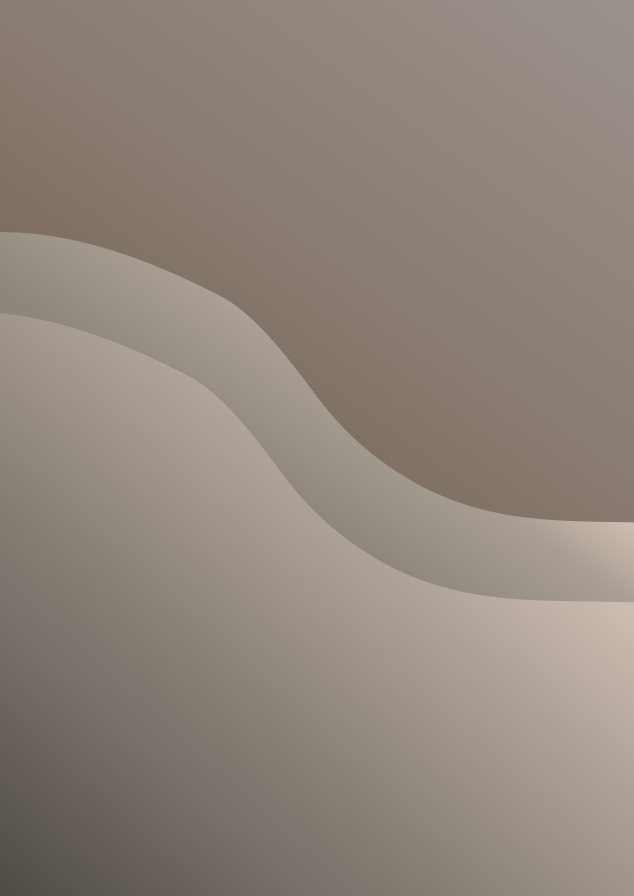
This background is drawn by a Shadertoy shader. Its source:

```glsl
// Two overlapping waves in warm taupe gradients below a brown-grey sky.

// Wave crest knots: x, height, slope (canvas fractions)
const int KNOTS = 5;
const vec3 CREST[KNOTS] = vec3[KNOTS](
    vec3(0.000, 0.741,  0.000),
    vec3(0.349, 0.669, -0.368),
    vec3(0.496, 0.561, -0.956),
    vec3(0.643, 0.466, -0.425),
    vec3(1.000, 0.417, -0.014));
const vec2 FRONT_SHIFT = vec2(-0.052, -0.0885);

// Gradient axes
const vec2 SKY_AXIS = vec2(0.418, 0.810);
const vec2 FRONT_AXIS = vec2(0.673, 1.055);

// Gradient stops: red, green, blue, position along the axis
const int STOPS = 5;
const vec4 SKY[STOPS] = vec4[STOPS](
    vec4(0.498, 0.431, 0.380, -0.21),
    vec4(0.506, 0.447, 0.400, -0.15),
    vec4(0.541, 0.490, 0.451,  0.00),
    vec4(0.576, 0.533, 0.498,  0.22),
    vec4(0.608, 0.573, 0.557,  0.42));
const vec4 BAND[STOPS] = vec4[STOPS](
    vec4(0.557, 0.525, 0.482, -0.260),
    vec4(0.608, 0.573, 0.533, -0.195),
    vec4(0.659, 0.620, 0.580, -0.130),
    vec4(0.725, 0.671, 0.627, -0.100),
    vec4(0.796, 0.733, 0.690, -0.060));
const vec4 FRONT[STOPS] = vec4[STOPS](
    vec4(0.314, 0.294, 0.271, 0.00),
    vec4(0.471, 0.439, 0.416, 0.33),
    vec4(0.529, 0.498, 0.455, 0.48),
    vec4(0.690, 0.643, 0.604, 0.81),
    vec4(0.796, 0.733, 0.690, 1.00));

// Multi-stop linear gradient
vec3 gradient(vec4 stops[STOPS], float t) {
    vec3 color = stops[0].rgb;
    for (int i = 1; i < STOPS; i++) {
        float start = stops[i - 1].a;
        float amount = clamp((t - start) / (stops[i].a - start), 0.0, 1.0);
        color = mix(color, stops[i].rgb, amount);
    }
    return color;
}

// Cubic Hermite curve through the knots, straight beyond the last one
float crestHeight(float x) {
    vec3 last = CREST[KNOTS - 1];
    float height = last.y + last.z * (x - last.x);
    for (int i = 0; i < KNOTS - 1; i++) {
        vec3 a = CREST[i];
        vec3 b = CREST[i + 1];
        if (x >= a.x && x < b.x) {
            float span = b.x - a.x;
            float t = (x - a.x) / span;
            float s = 1.0 - t;
            height = mix(a.y, b.y, t * t * (3.0 - 2.0 * t))
                   + span * t * s * (a.z * s - b.z * t);
        }
    }
    return height;
}

// Antialiased coverage of the area below the shifted crest
float waveMask(vec2 uv, vec2 shift) {
    float x = max(uv.x - shift.x, 0.0);
    float h = 0.001;
    float slope = (crestHeight(x + h) - crestHeight(x)) / h;
    float pixel = length(vec2(slope / iResolution.x, 1.0 / iResolution.y));
    float depth = crestHeight(x) + shift.y - uv.y;
    return clamp(depth / pixel + 0.5, 0.0, 1.0);
}

void mainImage(out vec4 fragColor, in vec2 fragCoord) {
    vec2 uv = fragCoord / iResolution.xy;

    // Sky and back wave share an axis measured from the top left
    float skyPos = dot(uv - vec2(0.0, 1.0), SKY_AXIS);
    vec3 color = gradient(SKY, skyPos);
    color = mix(color, gradient(BAND, skyPos), waveMask(uv, vec2(0.0)));

    // Front wave
    vec3 front = gradient(FRONT, dot(uv, FRONT_AXIS));
    color = mix(color, front, waveMask(uv, FRONT_SHIFT));

    fragColor = vec4(color, 1.0);
}
```
